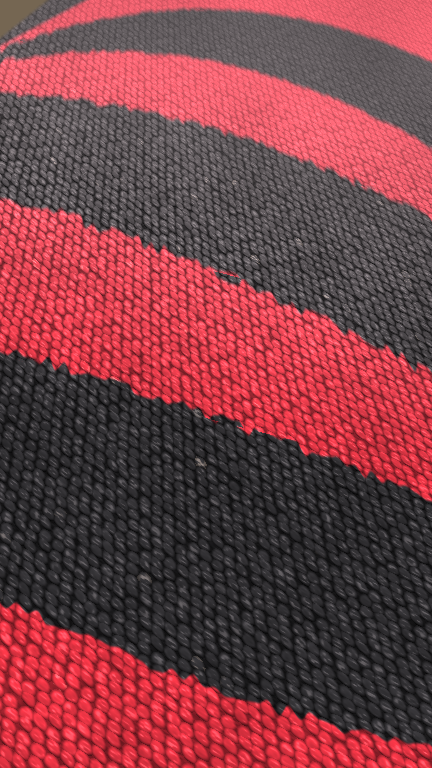
This texture is drawn by a WebGL 1 fragment shader. Its source:

```glsl
precision highp float;
// Red and charcoal striped loop-knit fabric receding into soft haze.
// Curved stripe edges alternate the two yarns; a perspective grid of jittered,
// staggered oval loops supplies the relief, and noise adds fibres and wear.

uniform vec2 u_resolution;

float hash(vec2 p) {
  vec3 q = fract(p.xyx * vec3(0.1031, 0.1030, 0.0973));
  q += dot(q, q.yzx + 33.33);
  return fract((q.x + q.y) * q.z);
}

float noise(vec2 p) {
  vec2 i = floor(p), f = fract(p);
  f = f * f * (3.0 - 2.0 * f);
  return mix(mix(hash(i), hash(i + vec2(1.0, 0.0)), f.x),
             mix(hash(i + vec2(0.0, 1.0)), hash(i + 1.0), f.x), f.y);
}

// Coverage above the curve start + slope * x + bend * x * x.
float above(vec2 p, float start, float slope, float bend, float soft) {
  return smoothstep(-soft, soft, p.y - start - p.x * (slope + bend * p.x));
}

// Tallest loop at a grid point: x = height, y = vertical offset, z = loop tone.
vec3 knitLoop(vec2 grid) {
  vec3 top = vec3(0.0, 0.0, 0.5);
  for (int j = -1; j <= 1; j++) {
    for (int i = -1; i <= 1; i++) {
      vec2 id = floor(grid) + vec2(float(i), float(j));
      vec2 jitter = vec2(hash(id), hash(id + 47.0)) - 0.5;
      vec2 d = grid - id - 0.5 - jitter * vec2(0.24, 0.36);
      d.y += 0.25 - 0.5 * mod(id.x, 2.0);
      d.y += d.x * (0.3 + 0.5 * jitter.y) + 0.35 * d.x * d.x;
      float height = 1.0 - dot(d * d, vec2(2.9, 2.7));
      if (height > top.x) top = vec3(height, d.y, hash(id + 91.0));
    }
  }
  return top;
}

void main() {
  vec2 p = gl_FragCoord.xy / u_resolution;

  // Perspective: rows and columns shrink with depth along the cloth.
  float depth = p.y + 0.2 * p.x - 0.05 * p.x * p.x;
  vec2 grid = vec2((p.x - 0.35) / (0.036 - 0.022 * depth),
                   -log(1.0 - 0.65 * depth) / 0.012);
  float haze = smoothstep(0.42, 0.93, p.y + 0.12 * p.x);
  float blur = smoothstep(0.72, 1.08, depth);

  // Stripes, with edges stepping unevenly from loop to loop.
  float soft = max(0.0025 + 0.002 * haze, 0.8 / u_resolution.y);
  vec2 e = p;
  e.y += (noise(vec2(grid.x * 1.3, floor(grid.y / 9.0))) - 0.5) * mix(0.016, 0.002, blur);
  float red = 1.0
    - above(e, 0.219, -0.264, 0.068, soft)
    + above(e, 0.548, -0.169, -0.030, soft)
    - above(e, 0.746, -0.166, -0.068, soft)
    + above(e, 0.880, -0.030, -0.136, soft)
    - above(e, 0.919, 0.112, -0.224, soft)
    + above(e, 0.935, 0.228, -0.244, soft);
  red = clamp(red - above(p, 0.940, 0.300, 0.0, soft), 0.0, 1.0);

  vec3 charcoal = mix(vec3(0.175, 0.170, 0.180), vec3(0.385, 0.360, 0.370), haze);
  vec3 crimson = mix(vec3(0.830, 0.185, 0.240), vec3(0.950, 0.385, 0.440), haze);
  vec3 color = mix(charcoal, crimson, red);

  // Loop relief lit from above, with fine twisted fibres.
  vec3 yarn = knitLoop(grid);
  float fibre = noise(vec2(grid.x * 3.0, (grid.y + 0.4 * grid.x) * 6.0));
  float relief = mix(0.48, 1.14, smoothstep(0.0, 0.75, yarn.x));
  relief += 0.32 * yarn.y + 0.16 * (yarn.z - 0.5) + 0.30 * (fibre - 0.5);
  float contrast = mix(1.0, 0.22, blur) * mix(1.0, 0.72, red);
  color *= mix(1.0, relief, contrast);

  // Pale fibre glints, coarse wear and a few loose specks of lint.
  float glint = smoothstep(0.50, 0.95, fibre) * smoothstep(0.45, 0.9, yarn.x);
  color += vec3(0.16, 0.15, 0.15) * glint * (1.0 - 0.75 * blur);
  color *= 0.94 + 0.12 * noise(p * vec2(7.0, 12.0));
  float lint = smoothstep(0.985, 1.0, yarn.z) * smoothstep(0.5, 0.8, fibre);
  color += vec3(0.20, 0.17, 0.14) * lint * (1.0 - blur);

  // Plain backdrop beyond the far corner.
  color = mix(color, vec3(0.46, 0.40, 0.32), above(p, 0.950, 0.450, 0.0, soft));
  gl_FragColor = vec4(clamp(color, 0.0, 1.0), 1.0);
}
```
